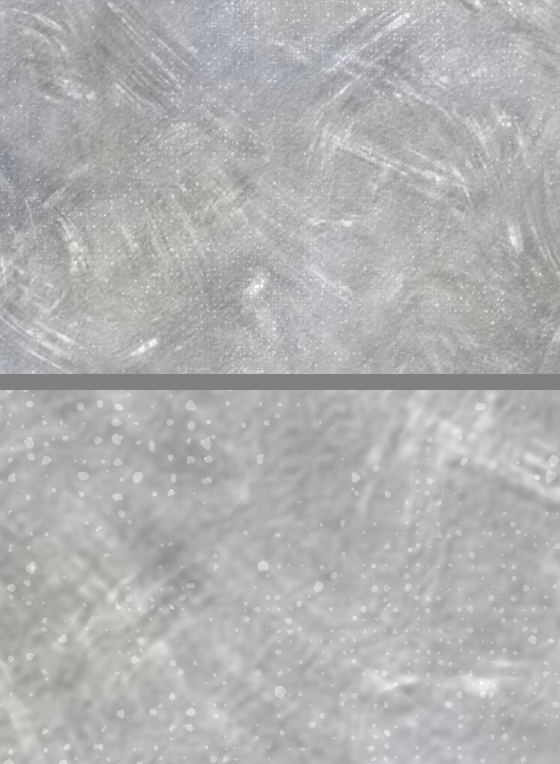
Top: the whole. Bottom: its middle third, enlarged.
Reproduce this texture procedurally as a Shadertoy shader.

```glsl
// Weathered grey plaster with cloudy mottling, dry-brush strokes, grain and pale flecks.
#define MEAN_TONE 0.672
#define CLOUD_CONTRAST 0.19
#define MOTTLE_CONTRAST 0.13
#define STREAK_CONTRAST 0.17
#define SCRATCH_LIGHT 0.17
#define GRAIN_RELIEF 0.075
#define FLECK_LIGHT 0.11
#define GRAIN_SCALE 120.0
#define BROAD_PATCHES 3.0
#define FINE_PATCHES 6.5

float hash(vec2 p) {
    return fract(sin(dot(p, vec2(127.1, 311.7))) * 43758.545);
}

vec2 hash2(vec2 p) {
    return vec2(hash(p), hash(p + 37.3));
}

mat2 rotation(float angle) {
    float c = cos(angle), s = sin(angle);
    return mat2(c, -s, s, c);
}

float noise(vec2 p) {
    vec2 cell = floor(p), f = fract(p);
    f = f * f * (3.0 - 2.0 * f);
    float low = mix(hash(cell), hash(cell + vec2(1, 0)), f.x);
    float high = mix(hash(cell + vec2(0, 1)), hash(cell + vec2(1, 1)), f.x);
    return mix(low, high, f.y);
}

float fbm(vec2 p) {
    float sum = 0.0, weight = 0.516;
    for (int octave = 0; octave < 5; octave++) {
        sum += weight * noise(p);
        p = rotation(0.6) * p * 2.03 + 11.7;
        weight *= 0.5;
    }
    return sum;
}

// Curved dry-brush patches, mostly along the two diagonals
float brushStrokes(vec2 uv, float patches, float bristles, float seed) {
    vec2 p = uv * patches, home = floor(p);
    float ragged = fbm(uv * 14.0 + seed) - 0.5;
    float dropout = smoothstep(0.25, 0.7, noise(uv * 75.0 + seed));
    float sum = 0.0;
    for (int y = -1; y <= 1; y++)
    for (int x = -1; x <= 1; x++) {
        vec2 cell = home + vec2(x, y);
        vec2 id = cell + seed;
        float lean = hash(id + 5.1) < 0.65 ? 0.7 : -0.75;
        float angle = lean + (hash(id + 9.4) - 0.5) * 1.1;
        vec2 q = rotation(-angle) * (p - cell - hash2(id));
        q = vec2(q.x, -q.y) * vec2(1.0, -1.0);
        q.y += (hash(id + 2.6) - 0.5) * 0.7 * q.x * q.x;
        float reach = length(q * vec2(1.0, 1.7)) + ragged * 1.1;
        float mask = smoothstep(0.95, 0.35, reach);
        float load = hash(id + 14.8);
        vec2 along = q + hash2(id + 3.3) * 20.0;
        float bristle = 0.55 * noise(along * vec2(1.8, bristles * 0.4))
                      + 0.45 * noise(along * vec2(3.5, bristles));
        float scratch = smoothstep(0.52, 0.8, bristle) * dropout;
        sum += mask * (0.35 + 0.65 * load) * STREAK_CONTRAST * (bristle - 0.5);
        sum += mask * load * load * SCRATCH_LIGHT * scratch;
    }
    return sum;
}

// Small pale flecks that gather in clusters
float flecks(vec2 uv, float scale, float seed) {
    vec2 p = uv * scale, cell = floor(p);
    float cluster = smoothstep(0.42, 0.72, fbm(uv * 4.5 + seed));
    float present = step(hash(cell + seed), 0.05 + 0.55 * cluster);
    float radius = mix(0.1, 0.32, pow(hash(cell + seed + 4.2), 2.0));
    vec2 center = 0.35 + 0.3 * hash2(cell + seed + 8.6);
    float edge = scale / iResolution.y;
    float wobble = (noise(p * 4.0) - 0.5) * 0.2;
    float dist = length(fract(p) - center) + wobble;
    return present * (1.0 - smoothstep(radius - 0.5 * edge, radius + 0.5 * edge, dist));
}

// Tiny raised grain, lit from the upper left
float grainRelief(vec2 uv) {
    vec2 p = uv * GRAIN_SCALE;
    p += 1.5 * vec2(noise(uv * 30.0), noise(uv * 30.0 + 19.0));
    vec2 toLight = vec2(-0.35, 0.45);
    float ridges = noise(p) - noise(p + toLight);
    float dust = noise(uv * GRAIN_SCALE * 1.4 + 51.0) - 0.5;
    return ridges + 0.6 * dust;
}

void mainImage(out vec4 fragColor, in vec2 fragCoord) {
    vec2 uv = fragCoord / iResolution.y;

    // Cloudy plaster body
    vec2 warp = vec2(fbm(uv * 3.0 + 4.0), fbm(uv * 3.0 + 27.0)) - 0.5;
    vec2 body = rotation(0.7) * (uv + 0.3 * warp);
    float tone = MEAN_TONE;
    tone += CLOUD_CONTRAST * (fbm(body * vec2(2.6, 3.8) + 7.0) - 0.5);
    tone += MOTTLE_CONTRAST * (fbm(uv * 17.0 + 3.0 * warp) - 0.5);

    // Worked surface
    tone += brushStrokes(uv, BROAD_PATCHES, 42.0, 3.0);
    tone += brushStrokes(uv + 0.03 * warp, FINE_PATCHES, 20.0, 41.0);
    float roughness = mix(0.5, 1.4, fbm(uv * 5.0 + 61.0));
    tone += GRAIN_RELIEF * roughness * grainRelief(uv);
    tone += FLECK_LIGHT * (flecks(uv, 62.0, 13.0) + 0.8 * flecks(uv, 105.0, 29.0));

    // Cool grey with faint warm stains
    float warmth = fbm(uv * 3.5 + 83.0) - 0.5;
    vec3 color = vec3(tone) + vec3(-0.003, -0.001, 0.004);
    color += warmth * vec3(0.04, 0.012, -0.05);
    fragColor = vec4(clamp(color, 0.0, 1.0), 1.0);
}
```
